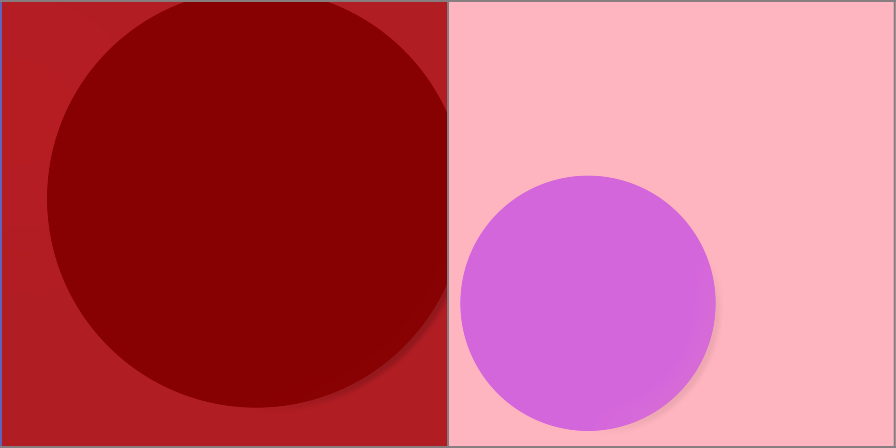
Reproduce this background procedurally as a Shadertoy shader.

```glsl
// Two framed square panels, red and pink, each holding a large flat disc.

const vec3 RED = vec3(0.690, 0.112, 0.134);
const vec3 DARK_RED = vec3(0.530, 0.0, 0.006);
const vec3 PINK = vec3(1.0, 0.708, 0.748);
const vec3 ORCHID = vec3(0.832, 0.400, 0.860);
const vec3 FRAME_GRAY = vec3(0.52, 0.49, 0.50);
const vec3 EDGE_BLUE = vec3(0.36, 0.40, 0.74);

// Coverage of a shape with signed distance d, softened over width w.
float cover(float d, float w) {
    return 1.0 - smoothstep(-0.5 * w, 0.5 * w, d);
}

float discDistance(vec2 p, vec2 center, float radius) {
    return length(p - center) - radius;
}

// Coverage of a thin line at distance d from its axis.
float line(float d, float width, float aa) {
    return cover(abs(d) - 0.5 * width, aa);
}

// Flat disc with a faint shadow falling to the lower right.
vec3 paintDisc(vec3 base, vec2 p, vec2 center, float radius, vec3 color, float shade, float aa) {
    float d = discDistance(p, center, radius);
    float shadow = cover(discDistance(p, center + vec2(0.011, -0.009), radius), 0.018);
    float side = smoothstep(0.5, 1.0, dot(normalize(p - center + 1e-5), normalize(vec2(1.0, -0.65))));
    base *= 1.0 - shade * shadow * side;
    // A little of the panel color seeps into the rim.
    vec3 face = mix(color, base, 0.08 * side * smoothstep(-0.06, 0.0, d));
    return mix(base, face, cover(d, aa));
}

void mainImage(out vec4 fragColor, in vec2 fragCoord) {
    vec2 p = fragCoord / iResolution.y;
    float aspect = iResolution.x / iResolution.y;
    float middle = 0.5 * aspect;
    float aa = 1.0 / iResolution.y;

    // Left panel, slightly brighter toward its upper left
    vec3 redBase = RED * (1.0 + 0.03 * smoothstep(0.5, 0.0, length(p - vec2(0.05, 0.75))));
    vec3 leftPanel = paintDisc(redBase, p, vec2(0.572, 0.557), 0.467, DARK_RED, 0.17, aa);

    // Right panel
    vec3 rightPanel = paintDisc(PINK, p, vec2(1.3125, 0.323), 0.285, ORCHID, 0.07, aa);

    vec3 color = mix(leftPanel, rightPanel, smoothstep(-0.5 * aa, 0.5 * aa, p.x - middle));

    // Frame lines
    float thin = 0.0045;
    float frame = max(line(p.x - middle, thin, aa), line(p.x - aspect + 0.003, thin, aa));
    frame = max(frame, max(line(p.y - 0.002, thin, aa), line(p.y - 0.998, thin, aa)));
    color = mix(color, EDGE_BLUE, line(p.x - 0.002, thin, aa));
    color = mix(color, FRAME_GRAY, frame);

    fragColor = vec4(color, 1.0);
}
```
